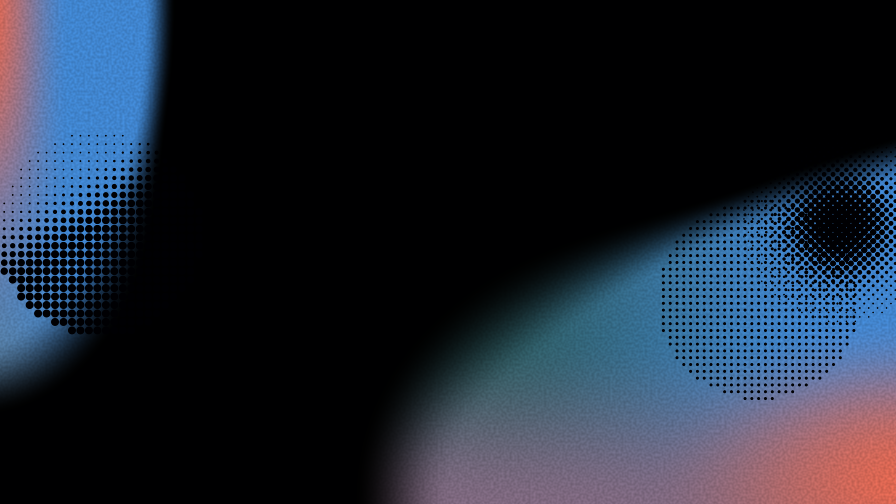
Reproduce this background procedurally as a WebGL 1 fragment shader.

```glsl
precision highp float;
// Two soft grainy colour glows on black, overlaid with circular halftone dot patches.
uniform vec2 u_resolution;

const vec3 BLUE = vec3(0.25, 0.52, 0.81);
const vec3 STEEL = vec3(0.34, 0.49, 0.63);
const vec3 TEAL = vec3(0.18, 0.36, 0.38);
const vec3 MAUVE = vec3(0.50, 0.41, 0.50);
const vec3 ORANGE = vec3(0.88, 0.40, 0.31);

vec2 hashGradient(vec2 cell) {
    vec3 h = fract(vec3(cell.xyx) * vec3(0.1031, 0.1030, 0.0973));
    h += dot(h, h.yzx + 33.33);
    float angle = 6.28319 * fract((h.x + h.y) * h.z);
    return vec2(cos(angle), sin(angle));
}

float gradientNoise(vec2 p) {
    vec2 i = floor(p);
    vec2 f = fract(p);
    vec2 u = f * f * f * (f * (f * 6.0 - 15.0) + 10.0);
    vec2 e = vec2(1.0, 0.0);
    float a = dot(hashGradient(i), f);
    float b = dot(hashGradient(i + e), f - e);
    float c = dot(hashGradient(i + e.yx), f - e.yx);
    float d = dot(hashGradient(i + 1.0), f - 1.0);
    return mix(mix(a, b, u.x), mix(c, d, u.x), u.y);
}

// Approximate signed distance to an ellipse, negative inside
float ellipseDistance(vec2 p, vec2 radii) {
    float k = length(p / radii);
    return k * (k - 1.0) / max(length(p / (radii * radii)), 0.001);
}

// Approximate signed distance to the curve x = start + (y / rise)^power
float hillDistance(vec2 p, float start, float rise, float power) {
    float t = max(p.y, 0.0) / rise;
    float slope = power / rise * pow(t, power - 1.0);
    return (start + pow(t, power) - p.x) / sqrt(1.0 + slope * slope);
}

float softInside(float dist, float width) {
    return 1.0 - smoothstep(-width, width, dist);
}

mat2 rotation(float angle) {
    float c = cos(angle);
    float s = sin(angle);
    return mat2(c, s, -s, c);
}

// Centre of the halftone cell that holds p
vec2 cellCentre(vec2 p, float pitch, float angle) {
    vec2 cell = floor(rotation(-angle) * p / pitch) + 0.5;
    return rotation(angle) * cell * pitch;
}

float disc(vec2 p, vec2 centre, float radius, float blur) {
    return 1.0 - smoothstep(-blur, blur, length(p - centre) - radius);
}

vec3 leftGlow(vec2 p) {
    vec3 color = mix(STEEL, BLUE, smoothstep(0.22, 0.62, p.y + p.x));
    float warmth = 1.0 - smoothstep(-0.03, 0.14, p.x);
    color = mix(color, ORANGE, warmth * smoothstep(0.28, 1.0, p.y));
    float width = mix(0.075, 0.032, smoothstep(0.3, 0.8, p.y));
    float dist = ellipseDistance(p - vec2(-0.046, 1.0), vec2(0.363, 0.752));
    return color * softInside(dist, width);
}

vec3 rightGlow(vec2 p) {
    vec3 color = mix(TEAL, BLUE, smoothstep(0.92, 1.68, p.x));
    color = mix(color, MAUVE, 1.0 - smoothstep(-0.02, 0.34, p.y));
    float warmDistance = length((p - vec2(1.83, 0.04)) * vec2(0.75, 1.2));
    color = mix(color, ORANGE, 1.0 - smoothstep(0.0, 0.42, warmDistance));
    float width = mix(0.10, 0.045, smoothstep(0.9, 1.5, p.x));
    return color * softInside(hillDistance(p, 0.80, 0.687, 2.32), width);
}

// Dots that grow towards the lower right inside a circle
float leftDots(vec2 p, float blur) {
    float pitch = 0.0168;
    vec2 c = cellCentre(p, pitch, 0.0);
    float growth = smoothstep(0.36, 0.50, dot(c, vec2(0.5, -0.87)) + 0.87);
    float inside = step(length(c - vec2(0.197, 0.537)), 0.203);
    return inside * disc(p, c, pitch * mix(0.10, 0.47, growth), blur);
}

// Even fine dots inside a circle
float fineDots(vec2 p, float blur) {
    float pitch = 0.0135;
    vec2 c = cellCentre(p, pitch, 0.0);
    float inside = step(length(c - vec2(1.505, 0.405)), 0.199);
    return inside * disc(p, c, pitch * 0.22, blur);
}

// Diagonal dots that merge into a dark core
float radialDots(vec2 p, float blur) {
    float pitch = 0.0125;
    vec2 c = cellCentre(p, pitch, 0.7854);
    float reach = length(c - vec2(1.667, 0.555)) / 0.195;
    float size = mix(0.68, 0.12, smoothstep(0.0, 1.0, reach));
    return step(reach, 1.0) * disc(p, c, pitch * size, blur);
}

void main() {
    vec2 p = gl_FragCoord.xy / u_resolution.y;
    float blur = 0.6 / u_resolution.y;

    vec3 color = leftGlow(p) + rightGlow(p);
    color *= 1.0 + 0.16 * gradientNoise(p * 190.0);

    float ink = max(leftDots(p, blur), max(fineDots(p, blur), radialDots(p, blur)));
    color = mix(color, vec3(0.0, 0.0, 0.01), ink);
    gl_FragColor = vec4(max(color, vec3(0.0, 0.0, 0.005)), 1.0);
}
```
